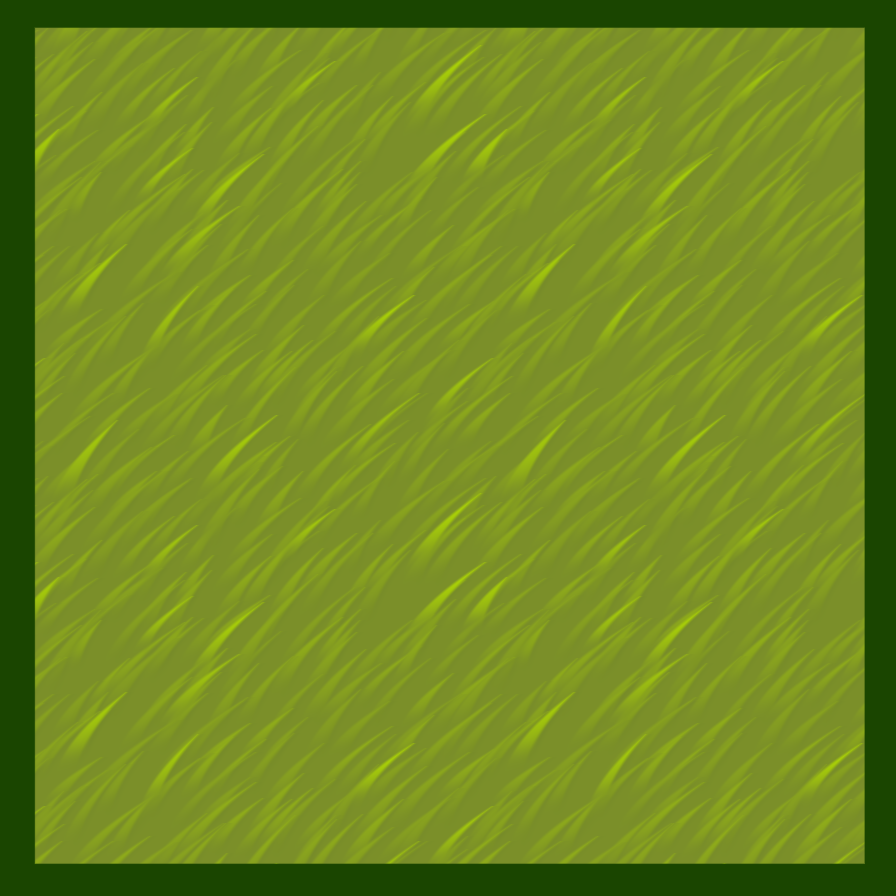
Give the GLSL for this texture, as a Shadertoy shader.

```glsl
// A framed lawn of curved grass blades leaning to the upper right.
// Blades grow from jittered cells of a repeating tile, painted from the
// back row to the front; a sparse second layer adds bright tufts.

#define TILE 0.5            // period of the lawn
#define SOFTNESS 0.0022     // edge blur
#define BLADE_HEIGHT 0.092
#define BLADE_WIDTH 0.0105  // half width near the root
#define BEND 1.75           // curvature of the blade
#define SHADOW 0.32
#define FRAME_COLOR vec3(0.10, 0.27, 0.00)
#define SOIL_COLOR vec3(0.482, 0.562, 0.160)
#define SHADE_COLOR vec3(0.445, 0.525, 0.165)
#define LEAF_COLOR vec3(0.565, 0.680, 0.095)
#define BRIGHT_COLOR vec3(0.675, 0.835, 0.015)

vec4 hash4(vec2 cell) {
    vec4 p = fract(cell.xyxy * vec4(0.1031, 0.1030, 0.0973, 0.1099));
    p += dot(p, p.wzxy + 33.33);
    return fract((p.xxyz + p.yzzw) * p.zywx);
}

// Paint one blade rooted at the origin over the ground color
vec3 paintBlade(vec3 ground, vec2 p, vec4 rnd, vec3 tipColor, float strength) {
    float height = BLADE_HEIGHT * mix(0.68, 1.18, rnd.x);
    float lean = height * mix(0.55, 0.92, rnd.y);
    float t = p.y / height;
    if (t <= 0.0 || t >= 1.0) return ground;

    float side = p.x - lean * pow(t, BEND);
    float slope = lean / height * BEND * pow(t, BEND - 1.0);
    float halfWidth = BLADE_WIDTH * mix(0.75, 1.15, rnd.z) * (1.0 - pow(t, 1.5));
    float toNormal = inversesqrt(1.0 + slope * slope);
    float edge = (abs(side) - halfWidth) * toNormal;
    float shadowEdge = (abs(side - 0.005) - halfWidth) * toNormal;

    // Roots dissolve into the ground, tips stay crisp
    float fade = smoothstep(0.04, 0.5, t);
    float shadowCover = (1.0 - smoothstep(-0.004, 0.004, shadowEdge)) * fade * SHADOW;
    float bladeCover = (1.0 - smoothstep(-SOFTNESS, SOFTNESS, edge)) * fade;
    vec3 blade = mix(SOIL_COLOR, tipColor, smoothstep(0.0, 0.85, t) * strength);
    blade *= 1.0 - 0.03 * smoothstep(-0.2, 1.0, side / (halfWidth + 0.001));
    return mix(mix(ground, SHADE_COLOR, shadowCover), blade, bladeCover);
}

// One layer of blades, wrapped to the tile
vec3 paintLayer(vec3 color, vec2 uv, vec2 cells, float seed, float share,
                vec3 tipColor, float minStrength) {
    vec2 size = TILE / cells;
    vec2 home = floor(uv / size);
    for (int row = 0; row >= -3; row--) {
        for (int column = -4; column <= 1; column++) {
            vec2 cell = home + vec2(float(column), float(row));
            vec2 wrapped = mod(cell, cells) + seed;
            vec4 bladeRnd = hash4(wrapped);
            vec4 place = hash4(wrapped + 57.0);
            if (place.z > share) continue;
            vec2 root = (cell + 0.05 + 0.9 * place.xy) * size;
            float strength = mix(minStrength, 1.0, place.w);
            color = paintBlade(color, uv - root, bladeRnd, tipColor, strength);
        }
    }
    return color;
}

void mainImage(out vec4 fragColor, in vec2 fragCoord) {
    vec2 uv = fragCoord / iResolution.xy;

    // Lawn, then bright tufts
    vec3 color = SOIL_COLOR;
    color = paintLayer(color, uv, vec2(14.0, 13.0), 3.0, 1.0, LEAF_COLOR, 0.55);
    color = paintLayer(color, uv, vec2(5.0), 91.0, 0.62, BRIGHT_COLOR, 0.7);

    // Frame
    vec2 inset = min(uv - vec2(0.039, 0.036), vec2(0.965, 0.969) - uv);
    float inside = smoothstep(-0.001, 0.001, min(inset.x, inset.y));
    fragColor = vec4(mix(FRAME_COLOR, color, inside), 1.0);
}
```
